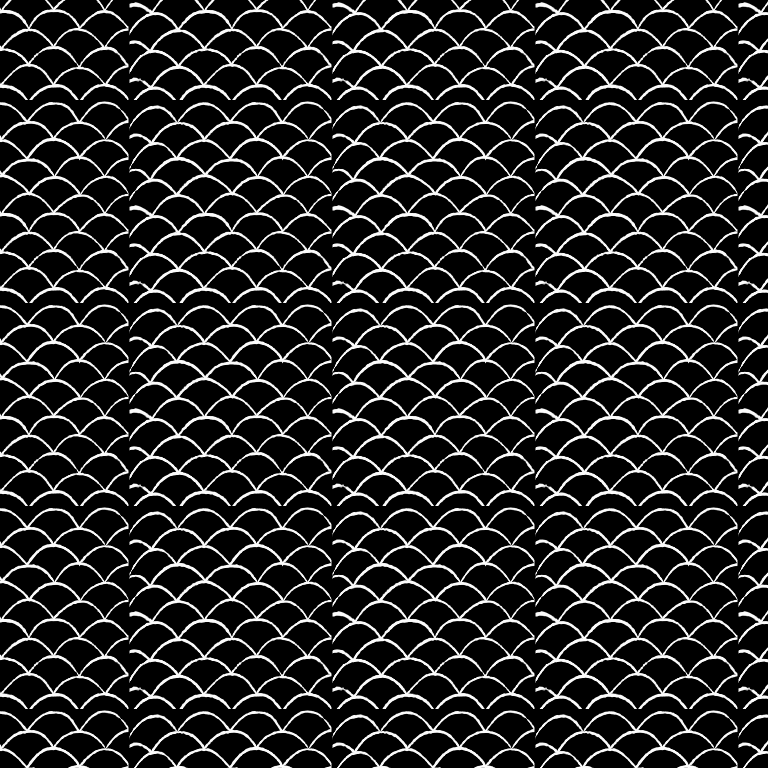
A Shadertoy shader for this pattern:

```glsl
// Hand-inked white scale arches on black, in square tiles with visible seams.

float hash(vec2 p) {
    return fract(sin(dot(p, vec2(127.1, 311.7))) * 43758.55);
}

float noise(vec2 p) {
    vec2 i = floor(p), f = fract(p);
    f = f * f * (3.0 - 2.0 * f);
    return mix(mix(hash(i), hash(i + vec2(1, 0)), f.x),
               mix(hash(i + vec2(0, 1)), hash(i + vec2(1, 1)), f.x), f.y);
}

// Signed distance to the inked outline of one row of arches; p.y points down
float archRow(vec2 p, float row) {
    const float span = 53.5, rise = 18.0;
    float odd = mod(row, 2.0);

    // The right end is squeezed, the left end sags
    float x = p.x + 6.0 * pow(p.x / 203.0, 4.0);
    float sag = (11.0 + 5.0 * hash(vec2(row, 4.0))) * exp(-p.x / 20.0);

    float along = (x - 22.0) / span + 0.5 + 0.5 * odd;
    float arch = floor(along);
    float t = abs(2.0 * fract(along) - 1.0);
    vec2 id = vec2(arch, row);

    float lift = 1.4 * (hash(id + 7.3) - 0.5) * (1.0 - t);
    float curve = 3.2 + row * 203.0 / 11.0 + sag + lift + rise * pow(t, 2.2);
    float slope = 2.2 * rise / (0.5 * span) * pow(t, 1.2);
    float d = abs(p.y - curve) / sqrt(1.0 + slope * slope);

    // Brush width: heavier on crowns and to the left
    float width = mix(1.65, 1.2, t) - 0.3 * p.x / 203.0;
    return d - width - 0.4 * (hash(id) - 0.5);
}

void mainImage(out vec4 fragColor, in vec2 fragCoord) {
    // The canvas is 768 units tall, each tile 203 units
    float px = 768.0 / iResolution.y;
    vec2 canvas = vec2(fragCoord.x, iResolution.y - fragCoord.y) * px;
    vec2 p = mod(canvas - vec2(129.0, 100.0), 203.0);

    // Slow hand wobble, the same in every tile
    vec2 q = p + 3.0 * (vec2(noise(p / 24.0), noise(p / 24.0 + 31.0)) - 0.5);

    float d = 1e3;
    for (int row = 0; row < 11; row++) {
        d = min(d, archRow(q, float(row)));
    }

    // Rough brush edges and a few worn stretches
    d += 0.7 * (noise(p / 2.2) - 0.5);
    d += 0.8 * smoothstep(0.65, 0.95, noise(p / 13.0 + 60.0)) * noise(p / 1.6 + 9.0);

    float ink = 1.0 - smoothstep(-0.6 * px, 0.6 * px, d);
    ink *= smoothstep(0.0, px, min(p.x, 203.0 - p.x));
    fragColor = vec4(vec3(0.985 * ink), 1.0);
}
```
